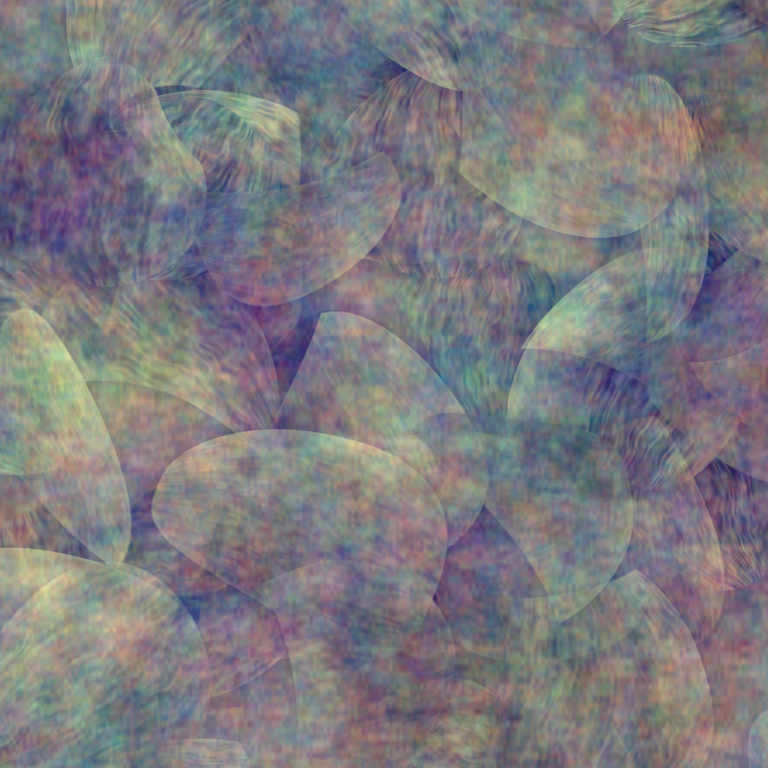
Give the GLSL for this texture, as a Shadertoy shader.

```glsl
// Translucent overlapping pods and shards with fibrous skins, under a mottled woven haze.

const vec3 MID_GREY = vec3(0.496, 0.491, 0.490);
const vec3 LIGHT_AXIS = vec3(0.090, 0.088, 0.034);   // indigo to pale yellow
const vec3 ROSE_AXIS = vec3(0.029, -0.021, 0.002);   // green to rose
const vec3 BLUE_AXIS = vec3(-0.024, 0.003, 0.034);   // amber to blue
const int POD_LAYERS = 4;
const float FIRST_CELLS = 3.7;     // pods across the canvas, back layer
const float CELLS_STEP = -0.27;    // change of that count, per layer
const float JITTER = 0.65;
const float POD_OPACITY = 0.66;
const float EDGE_SOFTNESS = 0.0013;
const float RIM_WIDTH = 0.0028;
const float RIM_LIGHT = 0.32;
const float SHADOW_WIDTH = 0.018;
const float SHADOW_DEPTH = 0.75;
const float FIBRE_CONTRAST = 1.9;
const int HAZE_OCTAVES = 7;
const vec3 HAZE_FALLOFF = vec3(0.93, 0.97, 0.97);
const vec3 HAZE_CONTRAST = vec3(0.72, 1.05, 0.95);
const float TAU = 6.2832;

vec3 hash3(vec2 p) {
    vec3 h = fract(p.xyx * vec3(0.1031, 0.1030, 0.0973));
    h += dot(h, h.yxz + 33.33);
    return fract((h.xxy + h.yzz) * h.zyx);
}

// Three independent smooth noises, each from -1 to 1.
vec3 noise3(vec2 p) {
    vec2 i = floor(p), f = fract(p);
    f = f * f * (3.0 - 2.0 * f);
    vec3 low = mix(hash3(i), hash3(i + vec2(1.0, 0.0)), f.x);
    vec3 high = mix(hash3(i + vec2(0.0, 1.0)), hash3(i + vec2(1.0)), f.x);
    return 2.0 * mix(low, high, f.y) - 1.0;
}

mat2 rotation(float a) {
    return mat2(cos(a), sin(a), -sin(a), cos(a));
}

// Octaves stretched by turns across and down, like a weave.
vec3 wovenHaze(vec2 uv) {
    vec3 sum = vec3(0.0), amplitude = vec3(1.0);
    float frequency = 3.5;
    for (int i = 0; i < HAZE_OCTAVES; i++) {
        vec2 stretch = i % 2 == 0 ? vec2(1.35, 0.75) : vec2(0.7, 1.4);
        sum += amplitude * noise3(uv * frequency * stretch + 19.7 * float(i + 1));
        amplitude *= HAZE_FALLOFF;
        frequency *= 1.9;
    }
    return sum;
}

// Crinkled ridges that run lengthwise and converge at the pod tips.
vec3 fibres(vec2 n, float seed) {
    float u = n.x / sqrt(max(1.45 - n.y * n.y, 0.4));
    vec2 p = vec2(u, n.y) + 31.0 * seed + 5.0;
    p.x += 0.05 * sin(n.y * 4.0 + seed * TAU) + 0.04 * noise3(p * vec2(5.0, 7.0)).z;
    vec3 broad = noise3(p * vec2(9.0, 2.2));
    vec3 fine = noise3(p * vec2(17.0, 4.0));
    vec3 thread = noise3(p * vec2(34.0, 9.0));
    float crease = 0.5 - 1.6 * abs(fine.z);
    return vec3(0.55 * broad.x + 0.8 * crease + 0.75 * thread.x,
                broad.y + fine.y, broad.z + thread.z);
}

// Scattered cells, painted in scan order; tint holds light, rose and blue.
void paintPods(inout vec3 tint, vec2 uv, float cells, float seed) {
    vec2 p = uv * cells + seed;
    for (int y = -1; y <= 1; y++)
    for (int x = -1; x <= 1; x++) {
        vec2 id = floor(p) + vec2(x, y);
        vec3 place = hash3(id + seed);
        vec3 form = hash3(id + seed + 57.0);
        vec3 cut = hash3(id + seed + 113.0);

        // Bent, tapered superellipse
        vec2 q = rotation(form.x * TAU) * (p - id - 0.5 - JITTER * (place.xy - 0.5));
        q.x += 0.9 * (form.z - 0.5) * q.y * q.y;
        vec2 size = vec2(mix(0.24, 0.47, place.z), mix(0.38, 0.58, form.y));
        vec2 n = q / size;
        n.x /= 1.0 - 0.28 * clamp(n.y, -1.4, 1.4);
        float power = mix(1.6, 3.0, form.z);
        float radius = pow(dot(pow(abs(n) + 0.001, vec2(power)), vec2(1.0)), 1.0 / power);

        // A gently curved cut turns some pods into shards
        vec2 c = rotation(cut.x * TAU) * n;
        float chord = c.x + 0.6 * (cut.z - 0.5) * c.y * c.y + 1.0 - mix(0.1, 1.2, cut.y);
        radius = max(radius, chord);
        float d = (radius - 1.0) * size.x / cells;
        if (d > 0.1) continue;

        // Shadow, skin and faint rim
        float inside = smoothstep(EDGE_SOFTNESS, -EDGE_SOFTNESS, d);
        float shadow = (1.0 - inside) * exp(-max(d, 0.0) / SHADOW_WIDTH);
        float rim = inside * exp(min(d, 0.0) / RIM_WIDTH);
        float strength = FIBRE_CONTRAST * mix(0.15, 1.0, place.x * place.x);
        vec3 skin = vec3(1.15 * n.x + 0.8 * n.y + 1.4 * (form.y - 0.5),
                         0.5 * (place.y - 0.5), 0.6 * (form.x - 0.5));
        skin += strength * vec3(1.0, 0.5, 0.4) * fibres(n, place.z);
        tint.x -= SHADOW_DEPTH * shadow;
        tint = mix(tint, skin, POD_OPACITY * inside);
        tint.x += RIM_LIGHT * (0.4 + cut.z) * rim;
    }
}

void mainImage(out vec4 fragColor, in vec2 fragCoord) {
    vec2 uv = fragCoord / iResolution.y;

    vec3 tint = vec3(0.6, 0.1, -0.3);
    for (int i = 0; i < POD_LAYERS; i++) {
        float layer = float(i);
        paintPods(tint, uv, FIRST_CELLS + CELLS_STEP * layer, 13.37 + 41.3 * layer);
    }
    tint += wovenHaze(uv) * HAZE_CONTRAST;

    vec3 color = MID_GREY + tint.x * LIGHT_AXIS + tint.y * ROSE_AXIS + tint.z * BLUE_AXIS;
    fragColor = vec4(clamp(color, 0.0, 1.0), 1.0);
}
```
